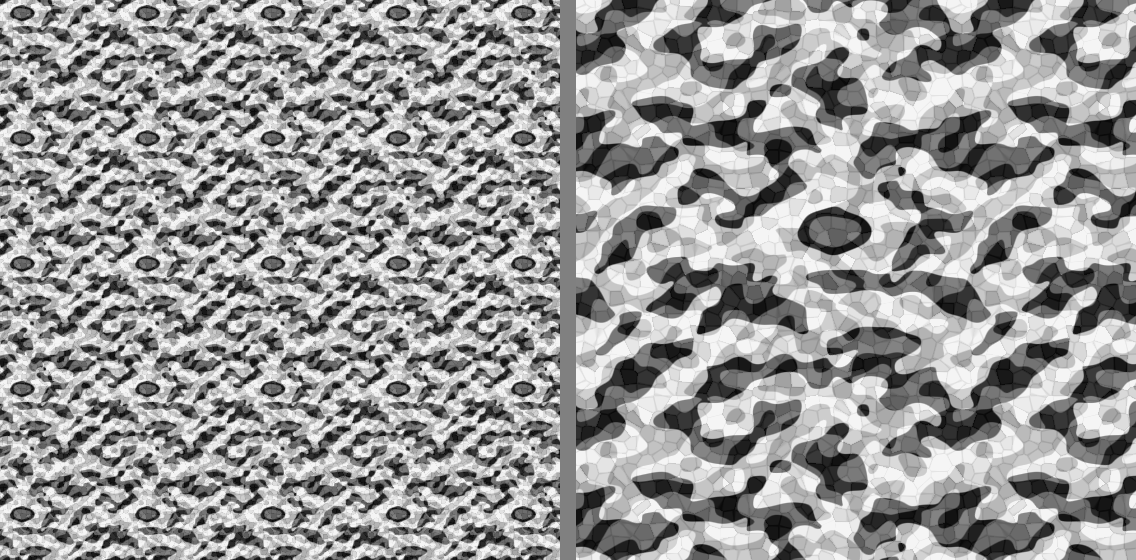
Left: the whole. Right: its middle third, enlarged.
Give the GLSL for this pattern, as a Shadertoy shader.

```glsl
// Grey camouflage cloth: one seamless tile repeated about four and a half times each way.
// Sums of whole-number waves form wide, knobby light and dark blobs, each split into two
// tones; a wrapped Voronoi layer adds the fine pebbled grain.

const float TAU = 6.2831853;
const float REPEATS = 4.47;
const vec2 EYE_CENTRE = vec2(0.263, 0.753);
const vec2 EYE_RADII = vec2(0.095, 0.06);
const float GRAIN_CELLS = 27.0;

vec2 hash2(vec2 p) {
    vec3 q = fract(p.xyx * vec3(0.1031, 0.1030, 0.0973));
    q += dot(q, q.yzx + 33.33);
    return fract((q.xx + q.yz) * q.zy);
}

// Seamless random field with unit variance; freq is the wave count (x spread, y mean)
float waveField(vec2 p, vec2 freq, float slant, float seed) {
    const int WAVES = 30;
    float sum = 0.0;
    for (int i = 0; i < WAVES; i++) {
        float n = float(i);
        vec2 r = hash2(vec2(n * 3.7 + 1.0, seed * 5.3));
        float spread = 2.0 * fract(n * 0.618 + seed * 0.37) - 1.0;
        float ky = round(freq.y * mix(0.3, 1.6, r.y));
        float kx = round(freq.x * spread - slant * ky);
        sum += cos(TAU * (kx * p.x + ky * p.y + r.x));
    }
    return sum / sqrt(0.5 * float(WAVES));
}

// Wrapped Voronoi: x = distance to the cell border, y = random tone of the cell
vec2 pebbles(vec2 p, float cells) {
    vec2 base = floor(p * cells), local = fract(p * cells);
    float nearest = 9.0, second = 9.0, tone = 0.0;
    for (int y = -1; y <= 1; y++) {
        for (int x = -1; x <= 1; x++) {
            vec2 offset = vec2(x, y);
            vec2 r = hash2(mod(base + offset, cells) + 3.0);
            float d = length(offset + mix(vec2(0.1), vec2(0.9), r) - local);
            if (d < nearest) {
                second = nearest;
                nearest = d;
                tone = fract(r.x * 7.3 + r.y * 5.1);
            } else {
                second = min(second, d);
            }
        }
    }
    return vec2(second - nearest, tone);
}

// Smoothed step at zero, about one and a half pixels wide
float edge(float field) {
    float w = 0.75 * fwidth(field) + 1e-4;
    return smoothstep(-w, w, field);
}

void mainImage(out vec4 fragColor, in vec2 fragCoord) {
    vec2 uv = fragCoord / iResolution.y;
    vec2 p = (uv - EYE_CENTRE) * REPEATS;

    // Main light and dark blobs; a finer field makes their outlines knobby
    float knobs = waveField(p, vec2(11.0, 9.0), 0.0, 7.0);
    float blobs = waveField(p, vec2(5.0, 5.0), 0.12, 3.0) + 0.38 * knobs + 0.17;

    // One ringed oval in every tile
    vec2 fromEye = p - round(p);
    float oval = length(fromEye / EYE_RADII) + 0.06 * knobs;
    blobs = mix(blobs, 2.0 * (oval - 1.0), smoothstep(2.2, 1.3, oval));

    // Smaller patches that split each area into two tones
    float patches = waveField(p, vec2(11.0, 9.0), 0.1, 11.0);
    float darkPatches = mix(patches + 0.1, 2.0 * (0.68 - oval), smoothstep(1.6, 1.0, oval));
    float lightTone = mix(0.71, 0.92, edge(patches + 0.05));
    float darkTone = mix(0.13, 0.43, edge(darkPatches));
    float lightMask = edge(blobs);
    float tone = mix(darkTone, lightTone, lightMask);

    // Pebbled grain: uneven cell tones and thin dark seams
    vec2 pebble = pebbles(p, GRAIN_CELLS);
    float seamSoftness = max(0.2, 1.2 * GRAIN_CELLS * REPEATS / iResolution.y);
    float seam = 1.0 - smoothstep(0.0, seamSoftness, pebble.x);
    tone += mix(0.16, 0.2, lightMask) * (pebble.y - 0.5);
    tone -= mix(0.06, 0.08, lightMask) * seam;

    fragColor = vec4(vec3(clamp(tone + 0.02, 0.04, 0.96)), 1.0);
}
```
